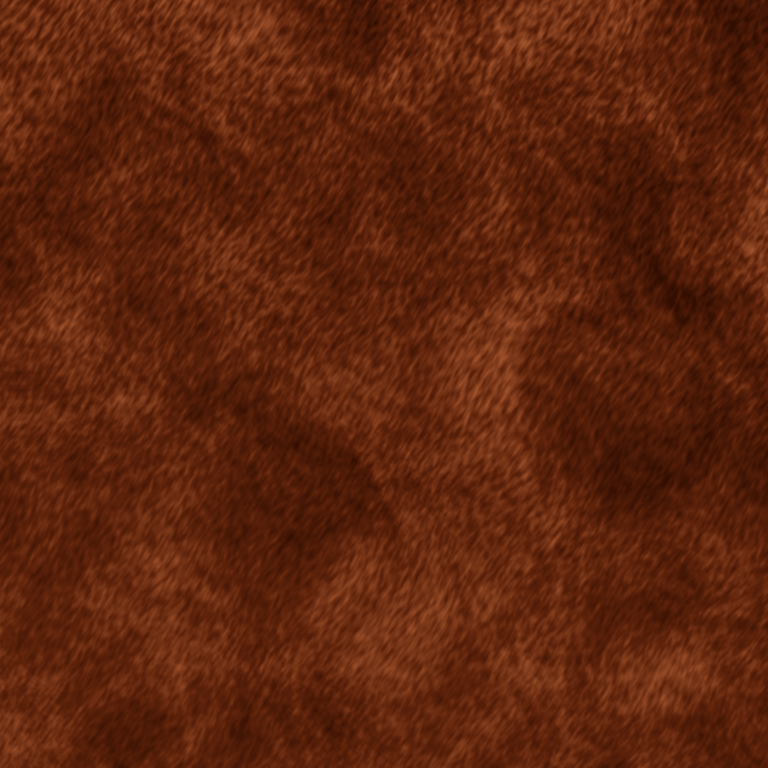
This texture is drawn by a three.js fragment shader. Its source:

```glsl
#define PATCH_SCALE 3.6
#define PATCH_GAIN 2.35
#define PATCH_ROUGHNESS 0.72
#define NAP_ANGLE 1.02
#define NAP_FREQ vec2(52.0, 145.0)
#define NAP_GAIN_LOW 1.5
#define NAP_GAIN_HIGH 2.6
#define SHADOW vec3(0.235, 0.072, 0.012)
#define BASE vec3(0.368, 0.134, 0.041)
#define SHEEN vec3(0.560, 0.275, 0.138)

varying vec2 vUv;

mat2 rotation(float angle) {
  float c = cos(angle), s = sin(angle);
  return mat2(c, -s, s, c);
}

vec2 gradientAt(vec2 cell) {
  vec3 h = fract(cell.xyx * vec3(0.1031, 0.1030, 0.0973));
  h += dot(h, h.yzx + 33.33);
  float angle = 6.28318 * fract((h.x + h.y) * h.z);
  return vec2(cos(angle), sin(angle));
}

float gradientNoise(vec2 p) {
  vec2 cell = floor(p);
  vec2 f = fract(p);
  vec2 fade = f * f * f * (f * (f * 6.0 - 15.0) + 10.0);
  vec2 e = vec2(1.0, 0.0);
  float a = dot(gradientAt(cell), f);
  float b = dot(gradientAt(cell + e.xy), f - e.xy);
  float c = dot(gradientAt(cell + e.yx), f - e.yx);
  float d = dot(gradientAt(cell + e.xx), f - e.xx);
  return mix(mix(a, b, fade.x), mix(c, d, fade.x), fade.y);
}

// Rough mottling, each octave turned to hide the lattice
float patches(vec2 p) {
  float sum = 0.0, amplitude = 1.0;
  mat2 turn = rotation(0.65);
  for (int i = 0; i < 6; i++) {
    sum += amplitude * gradientNoise(p);
    p = turn * p * 2.03 + vec2(17.3, 9.1);
    amplitude *= PATCH_ROUGHNESS;
  }
  return sum;
}

// Short slanted hairs: x runs along the nap, y across it
float nap(vec2 uv) {
  vec2 bend = vec2(gradientNoise(uv * 6.0 + 41.0), gradientNoise(uv * 6.0 + 73.0));
  vec2 p = rotation(NAP_ANGLE) * (uv + 0.012 * bend) + 3.0;
  float coarse = gradientNoise(p * NAP_FREQ);
  float fine = gradientNoise(p * NAP_FREQ * 1.7 + 29.0);
  return coarse + 0.55 * fine;
}

vec3 suedeColor(float tone) {
  vec3 dark = mix(BASE, SHADOW, clamp(-tone * 0.5, 0.0, 1.3));
  vec3 lit = mix(BASE, SHEEN, clamp(tone * 0.4, 0.0, 1.3));
  return tone < 0.0 ? dark : lit;
}

void main() {
  // Warped patches, slightly taller than wide
  vec2 p = vUv * vec2(1.1, 0.95) * PATCH_SCALE + 12.0;
  vec2 warp = vec2(gradientNoise(p * 1.3 + 5.7), gradientNoise(p * 1.3 + 31.2));
  float mottle = PATCH_GAIN * patches(p + 0.35 * warp);

  // Hairs stand out more toward the top and on lit patches
  float hairGain = mix(NAP_GAIN_LOW, NAP_GAIN_HIGH, vUv.y);
  hairGain *= 1.0 + 0.18 * clamp(mottle, -1.5, 1.5);

  // Light falls off to the lower right
  float falloff = 0.25 - 0.5 * vUv.x * (1.2 - 0.5 * vUv.y);
  float tone = mottle + hairGain * nap(vUv) + falloff;

  gl_FragColor = vec4(suedeColor(tone), 1.0);
}
```
